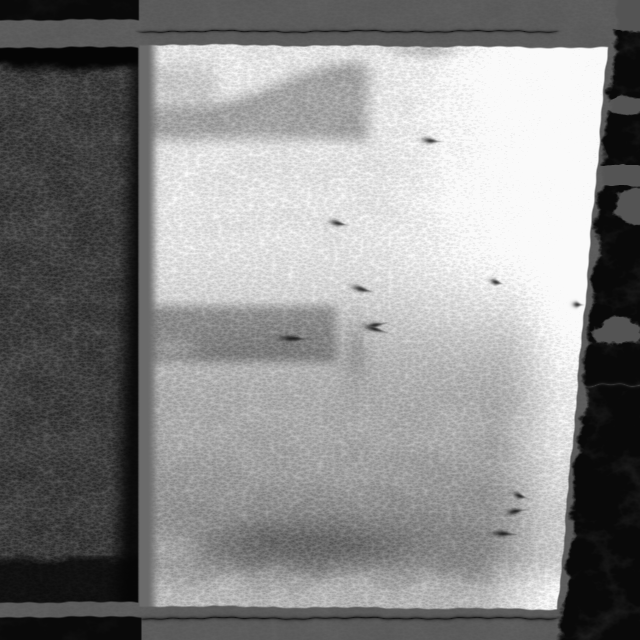
This texture map is drawn by a Shadertoy shader. Its source:

```glsl
// A pale worn stone tile framed by grey mortar, with dark tiles on both sides.
#define MORTAR 0.36
#define DARK_TILE 0.235
#define SOOT 0.035
#define GRAIN 0.13
#define WOBBLE 0.0018
#define SOFT 0.0018
#define TILE_LEFT 0.218
#define TILE_TOP 0.068
#define TILE_BOTTOM 0.945

// Chips in the glaze: centre x, centre y, slope, half length
const vec4 CHIPS[11] = vec4[11](
    vec4(0.673, 0.220,  0.10, 0.016), vec4(0.528, 0.349,  0.20, 0.015),
    vec4(0.565, 0.452,  0.25, 0.018), vec4(0.585, 0.514,  0.30, 0.020),
    vec4(0.586, 0.508, -0.18, 0.018), vec4(0.457, 0.529,  0.03, 0.024),
    vec4(0.775, 0.441,  0.25, 0.011), vec4(0.902, 0.476,  0.05, 0.009),
    vec4(0.812, 0.775,  0.30, 0.012), vec4(0.805, 0.799, -0.15, 0.016),
    vec4(0.787, 0.834,  0.05, 0.020));

vec2 hash2(vec2 p) {
    vec3 q = fract(vec3(p.xyx) * vec3(0.1031, 0.1030, 0.0973));
    q += dot(q, q.yzx + 33.33);
    return fract((q.xx + q.yz) * q.zy);
}

// Distance to the nearest scattered cell point
float cellular(vec2 p) {
    vec2 id = floor(p), f = p - id;
    float d = 2.0;
    for (int j = -1; j <= 1; j++)
        for (int i = -1; i <= 1; i++) {
            vec2 o = vec2(i, j);
            vec2 r = o + hash2(id + o) - f;
            d = min(d, dot(r, r));
        }
    return sqrt(d);
}

// Layered cellular noise, centred near zero
float rough(vec2 p) {
    float sum = 0.0, amp = 0.5;
    for (int i = 0; i < 4; i++) {
        sum += amp * (cellular(p) - 0.48);
        p = p * 2.1 + 7.3;
        amp *= 0.55;
    }
    return sum;
}

float wave(float t) {
    return sin(t * 31.0) * 0.5 + sin(t * 83.0 + 1.0) * 0.3 + sin(t * 197.0 + 2.0) * 0.3;
}

float band(float x, float a, float b, float s) {
    return smoothstep(a - s, a + s, x) * (1.0 - smoothstep(b - s, b + s, x));
}

float box(vec2 p, vec2 lo, vec2 hi, float s) {
    return band(p.x, lo.x, hi.x, s) * band(p.y, lo.y, hi.y, s);
}

float blob(vec2 p, vec2 c, vec2 size) {
    vec2 d = (p - c) / size;
    return exp(-dot(d, d));
}

float rightEdge(float y) { return 0.956 - 0.089 * y + WOBBLE * wave(y); }

float chips(vec2 p) {
    float ink = 0.0;
    for (int i = 0; i < 11; i++) {
        vec4 c = CHIPS[i];
        vec2 d = p - c.xy;
        d.y -= c.z * d.x;
        float t = d.x / c.w;
        float width = 0.0045 * mix(1.0, 0.35, smoothstep(-0.3, 0.9, t));
        ink = max(ink, exp(-t * t * 1.8 - d.y * d.y / (width * width)));
    }
    return ink;
}

// Glazed face: light falloff, broad stains, grain and chips
float paleTile(vec2 p, float n, float grain) {
    float v = mix(0.90, 0.68, smoothstep(0.36, 0.64, p.y + 0.10 * n));
    v -= 0.12 * smoothstep(0.64, 0.85, p.y);
    v += 0.16 * smoothstep(0.87, 0.93, p.y + 0.03 * n);
    v += 0.14 * smoothstep(0.55, 0.85, p.x) * (1.0 - smoothstep(0.35, 0.62, p.y));
    v += 0.24 * smoothstep(-0.13, -0.01, p.x - rightEdge(p.y)) * smoothstep(0.3, 0.6, p.y);
    float rise = 0.07 * smoothstep(0.30, 0.56, p.x);
    v -= 0.25 * band(p.y, 0.168 - rise, 0.218, 0.018) * band(p.x, 0.20, 0.575, 0.02);
    v -= 0.10 * box(p, vec2(0.2, 0.10), vec2(0.34, 0.17), 0.02);
    v -= 0.24 * box(p, vec2(0.2, 0.478), vec2(0.525, 0.565), 0.014);
    v += 0.11 * blob(p, vec2(0.265, 0.545), vec2(0.04, 0.018));
    v -= 0.12 * blob(p, vec2(0.555, 0.545), vec2(0.022, 0.05));
    v -= 0.15 * blob(p, vec2(0.48, 0.85), vec2(0.17, 0.038));
    v += 0.13 * blob(p, vec2(0.265, 0.86), vec2(0.06, 0.04));
    v -= 0.20 * blob(p, vec2(0.67, 0.079), vec2(0.05, 0.012));
    v += 0.08 * n + GRAIN * grain;
    v = mix(MORTAR + 0.06, v, smoothstep(0.012, 0.034, p.x - TILE_LEFT));
    return min(v, 0.98) * (1.0 - 0.75 * chips(p));
}

// Left tile, with soot along its top, right and bottom
float darkTile(vec2 p, float n, float grain) {
    float v = DARK_TILE + 0.12 * n + GRAIN * grain;
    v *= smoothstep(0.095, 0.115, p.y + 0.02 * n) * (1.0 - 0.8 * smoothstep(0.86, 0.88, p.y + 0.03 * n));
    return v * (1.0 - smoothstep(0.175, 0.215, p.x + 0.03 * (p.y - 0.5)) * 0.9) + 0.02;
}

// Right side: sooty stone crossed by mortar and pale scuffs
float rubble(vec2 p, float n) {
    float scuff = blob(p, vec2(0.995, 0.32), vec2(0.04, 0.035)) + blob(p, vec2(0.965, 0.515), vec2(0.05, 0.025))
        + blob(p, vec2(0.99, 0.165), vec2(0.05, 0.018)) + band(p.y, 0.258, 0.288, 0.006)
        + 1.0 - smoothstep(0.03, 0.065, p.y);
    float crack = exp(-abs(p.y - 0.603 - 0.004 * wave(p.x)) * 700.0);
    float v = mix(SOOT + 0.25 * max(n, 0.0), MORTAR - 0.03, smoothstep(0.40, 0.55, scuff + 0.9 * n));
    return v + 0.16 * crack;
}

void mainImage(out vec4 fragColor, in vec2 fragCoord) {
    vec2 p = fragCoord / iResolution.xy;
    p.y = 1.0 - p.y;
    float n = rough(p * vec2(14.0, 19.0));
    float grain = cellular(p * vec2(110.0, 210.0)) + 0.6 * cellular(p * vec2(230.0, 330.0)) - 0.77;
    float wx = WOBBLE * wave(p.x), edge = rightEdge(p.y);

    // Mortar frame and its dark seams
    float v = MORTAR + 0.03 * n + 0.02 * grain;
    float seams = exp(-abs(p.y - 0.049 - wx) * 650.0) + exp(-abs(p.y - 0.966 - wx) * 500.0);
    v -= 0.27 * seams * band(p.x, TILE_LEFT, 0.87, 0.01);

    // Left column: two soot blocks and the dark tile
    v = mix(v, SOOT + 0.1 * max(n, 0.0), box(p, vec2(-0.1, -0.1), vec2(0.217, 0.031 + wx), SOFT));
    v = mix(v, SOOT + 0.1 * max(n, 0.0), box(p, vec2(-0.1, 0.964 + wx), vec2(0.221, 1.1), SOFT));
    v = mix(v, darkTile(p, n, grain), box(p, vec2(-0.1, 0.074 + wx), vec2(0.216, 0.941 + wx), SOFT));

    // Right column beyond the slanted joint
    v = mix(v, rubble(p, n), smoothstep(0.008, 0.016, p.x - edge - 0.03 * n));

    // Pale tile and its lit right rim
    float face = box(p, vec2(TILE_LEFT, TILE_TOP + 0.007 * p.x + wx),
                     vec2(edge, TILE_BOTTOM + 0.008 * p.x + wx), SOFT);
    v = mix(v, paleTile(p, n, grain), face);
    fragColor = vec4(vec3(clamp(v, 0.0, 1.0)), 1.0);
}
```
